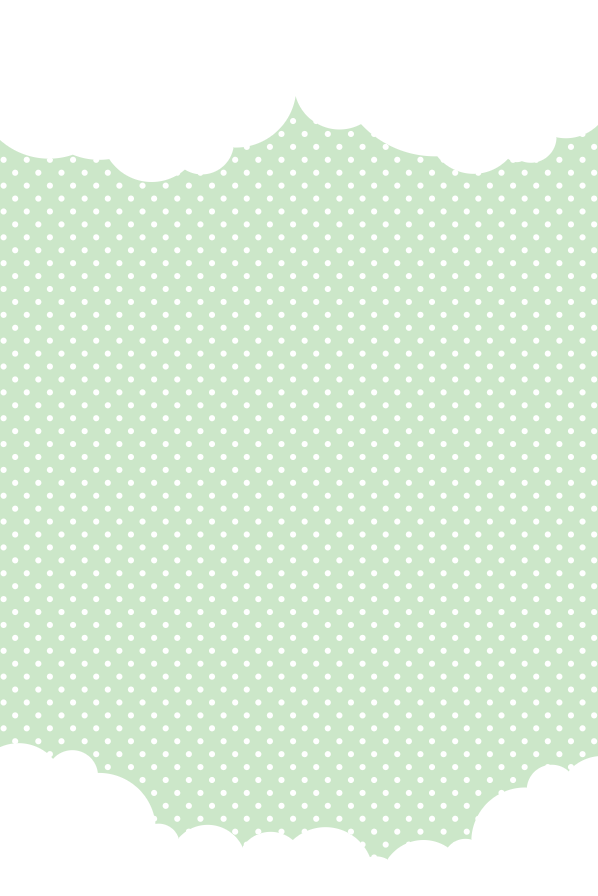
A Shadertoy shader for this background:

```glsl
// Pale green polka dot field between white scalloped clouds at top and bottom.

// Lengths are in 1/768 of the canvas height, y measured down from the top.

// Distance to the nearest dot of one rectangular lattice
float dotLattice(vec2 p, vec2 firstDot) {
    vec2 cell = vec2(19.85, 22.15);
    vec2 q = mod(p - firstDot + 0.5 * cell, cell) - 0.5 * cell;
    return length(q) - 2.6;
}

// A round puff whose body extends straight back to the canvas edge.
// puff = centre and radius; inward = +1 when it hangs down, -1 when it rises
float puffDistance(vec2 p, vec3 puff, float inward) {
    vec2 q = p - puff.xy;
    return length(vec2(q.x, max(q.y * inward, 0.0))) - puff.z;
}

float upperCloud(vec2 p) {
    vec3 puffs[11] = vec3[11](
        vec3(42, 73, 63), vec3(85, 77, 60), vec3(130, 112.5, 43.5),
        vec3(173, 122, 27.5), vec3(202, 74.5, 52), vec3(291, 72, 39),
        vec3(373, 47, 87), vec3(406, 109, 40), vec3(443, 128, 11),
        vec3(455, 117.5, 22), vec3(485, 79.5, 39));
    float d = 1e4;
    for (int i = 0; i < 11; i++) d = min(d, puffDistance(p, puffs[i], 1.0));
    return d;
}

float lowerCloud(vec2 p) {
    vec3 puffs[13] = vec3[13](
        vec3(16, 676, 39), vec3(62, 665, 22), vec3(85, 711, 48.5),
        vec3(136, 724, 18), vec3(178, 740, 33), vec3(232, 742, 29),
        vec3(279, 750, 41), vec3(322, 755, 21), vec3(363, 757, 37),
        vec3(399, 738, 19), vec3(450, 721, 46), vec3(473, 677, 21.5),
        vec3(516, 686, 38));
    float d = 1e4;
    for (int i = 0; i < 13; i++) d = min(d, puffDistance(p, puffs[i], -1.0));
    return d;
}

void mainImage(out vec4 fragColor, in vec2 fragCoord) {
    float pixel = 768.0 / iResolution.y;
    vec2 p = vec2(fragCoord.x, iResolution.y - fragCoord.y) * pixel;

    // Two lattices, offset by half a cell, form the staggered dots
    float dots = min(dotLattice(p, vec2(13.0, 214.5)),
                     dotLattice(p, vec2(3.07, 225.57)));
    float clouds = min(upperCloud(p), lowerCloud(p));

    // Paint all white shapes with one-pixel soft edges
    float white = clamp(0.5 - min(dots, clouds) / pixel, 0.0, 1.0);
    fragColor = vec4(mix(vec3(0.80, 0.905, 0.788), vec3(1.0), white), 1.0);
}
```
